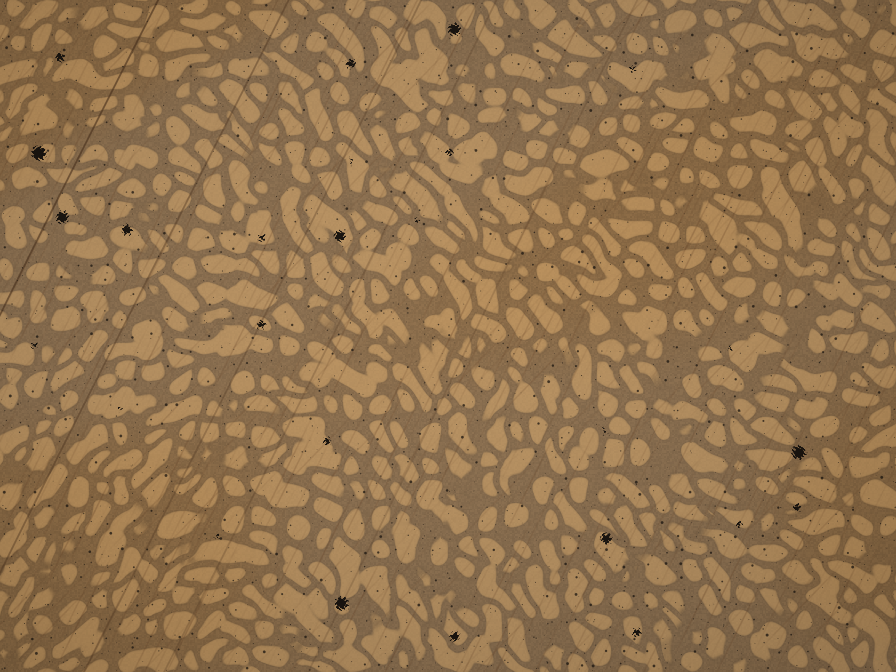
A Shadertoy shader for this texture:

```glsl
// Polished alloy section: pale rounded grains in a grey-brown matrix.
// Grains are cellular noise over short capsules that follow a flow field;
// capsules of one group fuse, others keep a gap. Scratches and pits lie on top.

const vec3 GRAIN_COLOR   = vec3(0.705, 0.560, 0.378);
const vec3 MATRIX_COLOR  = vec3(0.530, 0.426, 0.308);
const vec3 WARM_TINT     = vec3(1.01, 0.965, 0.87);
const vec3 SCRATCH_COLOR = vec3(0.40, 0.26, 0.15);
const vec3 PIT_COLOR     = vec3(0.10, 0.08, 0.06);

const float GRAINS       = 24.0;  // cells per canvas height
const float GRAIN_RADIUS = 0.38;  // in cells
const float GRAIN_GAP    = 0.105; // half gap between grains, in cells
const float FUSION       = 14.0;  // higher: tighter necks
const int   GROUPS       = 6;     // fewer: more fused grains
const float VIGNETTE     = 0.17;
const float SCRATCH_ANGLE = 1.11;

vec2 hash22(vec2 p) {
    vec3 q = fract(p.xyx * vec3(0.1031, 0.1030, 0.0973));
    q += dot(q, q.yzx + 33.33);
    return fract((q.xx + q.yz) * q.zy);
}

float smoothMin(float a, float b, float k) {
    float h = max(k - abs(a - b), 0.0) / k;
    return min(a, b) - 0.25 * h * h * k;
}

// Preferred grain direction across the canvas
float flowAngle(vec2 p) {
    return -0.85 + 1.2 * (1.0 - smoothstep(0.1, 0.7, p.x))
         + 0.45 * sin(5.0 * p.x + 4.0 * p.y) + 0.35 * sin(9.0 * p.y - 6.0 * p.x);
}

// Signed depth inside the grains, in cells (positive inside)
float grainDepth(vec2 p) {
    p += 0.09 * vec2(sin(p.y * 3.1 + 1.7 * sin(p.x * 1.3)),
                     sin(p.x * 2.7 + 2.0 * sin(p.y * 1.1)));
    float sums[GROUPS];
    for (int g = 0; g < GROUPS; g++) sums[g] = 1e-12;

    for (int y = -2; y <= 2; y++)
    for (int x = -2; x <= 2; x++) {
        vec2 cell = floor(p) + vec2(x, y);
        vec2 place = hash22(cell + 11.0);
        vec2 shape = hash22(cell + 157.0);
        vec2 kind  = hash22(cell + 371.0);
        vec2 centre = cell + 0.5 + 0.7 * (place - 0.5);
        float angle = flowAngle(centre / GRAINS) + 0.9 * (shape.x - 0.5);
        float halfLength = mix(0.04, 0.78, shape.y * shape.y);
        vec2 dir = vec2(cos(angle), sin(angle));
        vec2 rel = p - centre;
        rel -= dir * clamp(dot(rel, dir), -halfLength, halfLength);
        float d = length(rel) + 0.14 * (kind.y - 0.4);
        sums[min(int(kind.x * float(GROUPS)), GROUPS - 1)] += exp(-FUSION * d);
    }

    // Distances to the nearest and second nearest group
    float first = 9.0, second = 9.0;
    for (int g = 0; g < GROUPS; g++) {
        float d = -log(sums[g]) / FUSION;
        second = min(second, max(first, d));
        first = min(first, d);
    }
    return smoothMin(GRAIN_RADIUS - first, 0.5 * (second - first) - GRAIN_GAP, 0.12);
}

// One dot in some cells of a grid; radii are in cells
float specks(vec2 p, float freq, float share, float rMin, float rMax, float blur) {
    vec2 q = p * freq, cell = floor(q);
    vec2 place = hash22(cell + freq), kind = hash22(cell + freq + 83.0);
    float radius = mix(rMin, rMax, kind.y * kind.y);
    float d = length(q - cell - 0.25 - 0.5 * place) - radius;
    return step(kind.x, share) * (1.0 - smoothstep(-blur * freq, blur * freq, d));
}

// Faint broken polishing lines along x
float fineLines(vec2 p, float freq, float blur) {
    float row = floor(p.y * freq);
    vec2 r = hash22(vec2(row, freq));
    float run = p.x * 5.0 + r.x * 20.0;
    float strength = hash22(vec2(row, floor(run))).x;
    float fade = sin(3.14159 * fract(run));
    float d = abs(fract(p.y * freq) - 0.3 - 0.4 * r.y) / freq;
    return strength * strength * fade * (1.0 - smoothstep(0.0, 0.0008 + blur, d));
}

vec2 turn(vec2 p, float a) {
    float c = cos(a), s = sin(a);
    return vec2(c * p.x + s * p.y, c * p.y - s * p.x);
}

void mainImage(out vec4 fragColor, in vec2 fragCoord) {
    float px = 1.0 / iResolution.y;
    vec2 p = fragCoord * px;

    // Matrix and grains
    float warm = sin(4.0 * p.x + 3.0 * sin(3.0 * p.y)) + sin(7.0 * p.y - 5.0 * p.x + 1.0);
    float depth = grainDepth(p * GRAINS);
    float edge = 0.8 * px * GRAINS;
    float inside = smoothstep(-edge, edge, depth);
    float mottle = hash22(floor(p * 420.0)).x - 0.5;
    vec3 color = mix(MATRIX_COLOR * (1.0 + 0.09 * mottle),
                     GRAIN_COLOR * (1.0 + 0.03 * mottle), inside);
    color *= 1.0 - 0.05 * (1.0 - smoothstep(0.0, 0.07, abs(depth)));
    color *= mix(vec3(1.0), WARM_TINT, smoothstep(-0.5, 1.1, warm) * mix(1.0, 0.5, inside));

    // Polishing lines and a few long scratches
    vec2 along = turn(p, SCRATCH_ANGLE);
    float lines = fineLines(along, 75.0, px) + 0.7 * fineLines(turn(p, 0.8), 50.0, px);
    color = mix(color, SCRATCH_COLOR, 0.32 * min(lines, 1.0));
    for (int i = 0; i < 5; i++) {
        float n = float(i);
        float offset = 0.24 - 0.15 * n - 0.06 * hash22(vec2(n, 5.0)).x;
        float d = abs(along.y - offset - 0.003 * sin(3.0 * along.x + n));
        float line = 1.0 - smoothstep(0.0003, 0.0009 + px, d);
        color = mix(color, SCRATCH_COLOR * 0.7, line * 0.6 / (1.0 + 0.5 * n));
    }

    // Dust, ragged pits and short gouges
    vec2 ragged = p + 0.0025 * vec2(sin(p.y * 900.0 + 3.0 * sin(p.x * 410.0)),
                                    sin(p.x * 800.0 + 3.0 * sin(p.y * 470.0)));
    float pits = 0.75 * specks(p, 47.0, 0.45, 0.02, 0.10, 0.7 * px);
    pits = max(pits, 0.6 * specks(p + 3.7, 83.0, 0.25, 0.03, 0.09, 0.7 * px));
    pits = max(pits, specks(ragged, 7.0, 0.32, 0.015, 0.07, 0.7 * px));
    pits = max(pits, 0.85 * specks(along * vec2(0.15, 1.0) + 2.3, 5.0, 0.5, 0.008, 0.014, 0.7 * px));
    color = mix(color, PIT_COLOR, pits);

    // Lamp falloff towards the corners
    vec2 fromCentre = (fragCoord / iResolution.xy - vec2(0.46, 0.55)) * 2.0;
    color *= 1.02 - VIGNETTE * 0.5 * dot(fromCentre, fromCentre);
    fragColor = vec4(color, 1.0);
}
```
